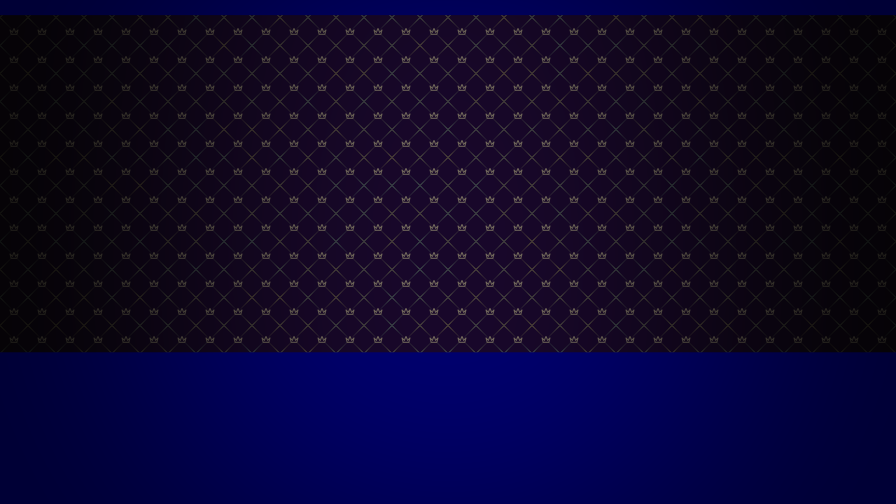
Reproduce this background procedurally as a Shadertoy shader.

```glsl
// Dark purple damask band of crowns and diamond lattice over a glowing blue field.

// Distance from p to the segment a-b.
float segment(vec2 p, vec2 a, vec2 b) {
    vec2 ab = b - a;
    return length(p - a - ab * clamp(dot(p - a, ab) / dot(ab, ab), 0.0, 1.0));
}

// Distance to the outline of a three-pointed crown, mirrored about x = 0.
float crown(vec2 p) {
    p.x = abs(p.x);
    float d = segment(p, vec2(0.0, -0.10), vec2(0.10, -0.10));
    d = min(d, segment(p, vec2(0.10, -0.10), vec2(0.14, 0.05)));
    d = min(d, segment(p, vec2(0.14, 0.05), vec2(0.06, -0.03)));
    return min(d, segment(p, vec2(0.06, -0.03), vec2(0.0, 0.11)));
}

// Sine-free hash of a lattice cell.
float hash(vec2 cell) {
    vec3 h = fract(cell.xyx * 0.1031);
    h += dot(h, h.yzx + 33.33);
    return fract((h.x + h.y) * h.z);
}

// Smooth coverage of a stroke with the given half width.
float stroke(float d, float halfWidth, float pixel) {
    return clamp((halfWidth - d) / pixel + 0.5, 0.0, 1.0);
}

void mainImage(out vec4 fragColor, in vec2 fragCoord) {
    vec2 p = fragCoord / iResolution.y;
    vec2 fromCentre = p - vec2(0.5 * iResolution.x / iResolution.y, 0.5);

    // Blue field, brightest at the centre
    float blue = mix(0.43, 0.21, smoothstep(0.12, 1.0, length(fromCentre)));
    vec3 field = vec3(0.0, 0.0, blue);

    // Purple band, falling to near black at the sides
    float side = smoothstep(0.05, 0.92, length(fromCentre * vec2(1.0, 0.5)));
    vec3 band = mix(vec3(0.095, 0.028, 0.165), vec3(0.022, 0.012, 0.028), side);
    float light = mix(1.0, 0.27, side);

    // Lattice cells: lines cross at the origin, crowns sit at the corners
    float pixel = 18.0 / iResolution.y;
    vec2 lattice = vec2(fromCentre.x, p.y) * 18.0 - vec2(0.0, 0.375);
    vec2 cell = floor(lattice + 0.5);
    vec2 local = lattice - cell;

    // Diagonal threads glint at their crossings and fade toward the crowns
    vec2 diagonals = vec2(local.x + local.y, local.x - local.y);
    vec2 toThread = abs(fract(diagonals + 0.5) - 0.5) * 0.7071;
    float thread = stroke(min(toThread.x, toThread.y), 0.014, pixel);
    float radius = length(local);
    float glint = 0.25 + 0.6 * exp(-radius * radius * 14.0);
    glint *= smoothstep(0.70, 0.46, radius);
    vec3 threadColour = mix(vec3(0.34, 0.47, 0.38), vec3(0.48, 0.46, 0.27), hash(cell));
    band = mix(band, threadColour * light, thread * glint);

    // Pale gold crowns
    float emblem = stroke(crown(fract(lattice) - 0.5), 0.019, pixel);
    band = mix(band, vec3(0.50, 0.47, 0.39) * light, 0.85 * emblem);

    // Place the band between its two edges
    float edge = 0.5 * abs(0.970 - 0.301) - abs(p.y - 0.6355);
    float inside = clamp(edge * iResolution.y + 0.5, 0.0, 1.0);
    fragColor = vec4(mix(field, band, inside), 1.0);
}
```
